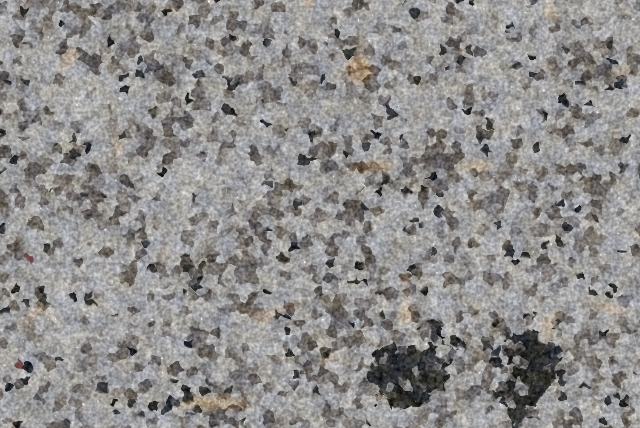
Reproduce this texture procedurally as a Shadertoy shader.

```glsl
// Pale speckled granite: cream feldspar, grey-brown quartz, black mica and two dark clots.
#define FELDSPAR vec3(0.636, 0.634, 0.634)
#define QUARTZ vec3(0.435, 0.415, 0.405)
#define MICA vec3(0.175, 0.180, 0.180)
#define GARNET vec3(0.36, 0.13, 0.12)
#define RUST vec3(0.10, 0.02, -0.08)
#define GRAIN_SCALE 47.0
#define MICA_SCALE 60.0
#define QUARTZ_SHARE 0.26
#define MICA_SHARE 0.010
#define GRAIN_SHARPNESS 26.0
#define MOTTLE 1.0

// Integer hash of a lattice cell, two values in 0..1
vec2 hash2(vec2 cell) {
    uvec2 v = uvec2(ivec2(cell) + 4096) * 1664525u + 1013904223u;
    v.x += v.y * 1664525u;
    v.y += v.x * 1664525u;
    v ^= v >> 16u;
    v.x += v.y * 1664525u;
    v.y += v.x * 1664525u;
    v ^= v >> 16u;
    return vec2(v & 0xffffu) / 65535.0;
}

float cornerSlope(vec2 cell, vec2 offset) {
    float angle = 6.2832 * hash2(cell).x;
    return dot(vec2(cos(angle), sin(angle)), offset);
}

// Gradient noise, roughly -0.7..0.7
float gradientNoise(vec2 p) {
    vec2 i = floor(p), f = p - i;
    vec2 u = f * f * f * (f * (f * 6.0 - 15.0) + 10.0);
    vec2 e = vec2(1.0, 0.0);
    return mix(mix(cornerSlope(i, f), cornerSlope(i + e, f - e), u.x),
               mix(cornerSlope(i + e.yx, f - e.yx), cornerSlope(i + 1.0, f - 1.0), u.x), u.y);
}

// Soft Voronoi crystals: x = coverage of the chosen share, y = tone per crystal
vec2 crystals(vec2 p, float share) {
    vec2 i = floor(p), f = p - i;
    vec2 sum = vec2(0.0);
    float total = 0.0;
    share = max(share, 0.0001);
    for (int y = -1; y <= 1; y++)
    for (int x = -1; x <= 1; x++) {
        vec2 cell = vec2(x, y);
        vec2 toSite = cell + hash2(i + cell) - f;
        vec2 kind = hash2(i + cell + 517.0);
        float weight = exp(-GRAIN_SHARPNESS * dot(toSite, toSite));
        float chosen = 1.0 - smoothstep(0.75 * share, 1.25 * share, kind.x);
        sum += weight * vec2(chosen, kind.y - 0.5);
        total += weight;
    }
    return sum / total;
}

// Two ragged dark clots near the lower right
float darkClots(vec2 p) {
    float ragged = 0.9 * gradientNoise(p * 13.0) + 0.6 * gradientNoise(p * 31.0 + 7.0);
    float cover = 0.0;
    for (int k = 0; k < 2; k++) {
        vec2 d = p - vec2(0.965 + 0.27 * float(k), 0.13);
        d.x -= 0.25 * d.y;
        float edge = length(d / vec2(0.072, 0.100)) - 1.0 + ragged;
        cover = max(cover, 1.0 - smoothstep(-0.2, 0.2, edge));
    }
    return cover;
}

void mainImage(out vec4 fragColor, in vec2 fragCoord) {
    vec2 p = fragCoord / iResolution.y;

    // Bend the crystal outlines
    vec2 bend = vec2(gradientNoise(p * 62.0 + 11.0), gradientNoise(p * 62.0 + 83.0));
    vec2 q = p + 0.011 * bend;

    // Broad drifts that gather the minerals
    float drift = gradientNoise(p * 4.5 + 3.0) + 0.7 * gradientNoise(p * 11.0 + 29.0);
    float cluster = gradientNoise(p * 8.0 + 57.0);
    float clot = darkClots(p);

    // Mineral layers
    vec2 quartz = crystals(q * GRAIN_SCALE, clamp(QUARTZ_SHARE + 0.42 * drift + 0.3 * clot, 0.04, 0.8));
    float micaShare = MICA_SHARE + 0.27 * max(cluster, 0.0);
    vec2 mica = crystals(q * MICA_SCALE + 131.0, mix(micaShare, 0.82, clot));
    float garnet = crystals(q * 52.0 + 277.0, 0.0006).x;

    // Fine mottling, finest octave last
    float coarse = gradientNoise(p * 30.0 + 19.0);
    float fine = gradientNoise(p * 85.0 + 41.0);
    float dust = gradientNoise(p * 150.0 + 67.0);
    float mottle = MOTTLE * (0.09 * coarse + 0.17 * fine + 0.17 * dust);

    vec3 color = mix(FELDSPAR + 0.10 * quartz.y, QUARTZ + 0.18 * quartz.y, quartz.x);
    color += mottle - 0.03 * drift;
    color = mix(color, MICA + 0.12 * mica.y + 0.7 * mottle, mica.x);
    color = mix(color, GARNET, garnet);

    // Cream to blue-grey tint, rust stains and glints
    color += vec3(0.03, 0.008, -0.05) * gradientNoise(p * 22.0 + 97.0);
    color += RUST * smoothstep(0.36, 0.6, gradientNoise(p * 9.0 + 151.0)) * (1.0 - mica.x);
    color += 0.22 * smoothstep(0.38, 0.65, gradientNoise(p * 120.0 + 211.0));

    fragColor = vec4(clamp(color, 0.0, 1.0), 1.0);
}
```
